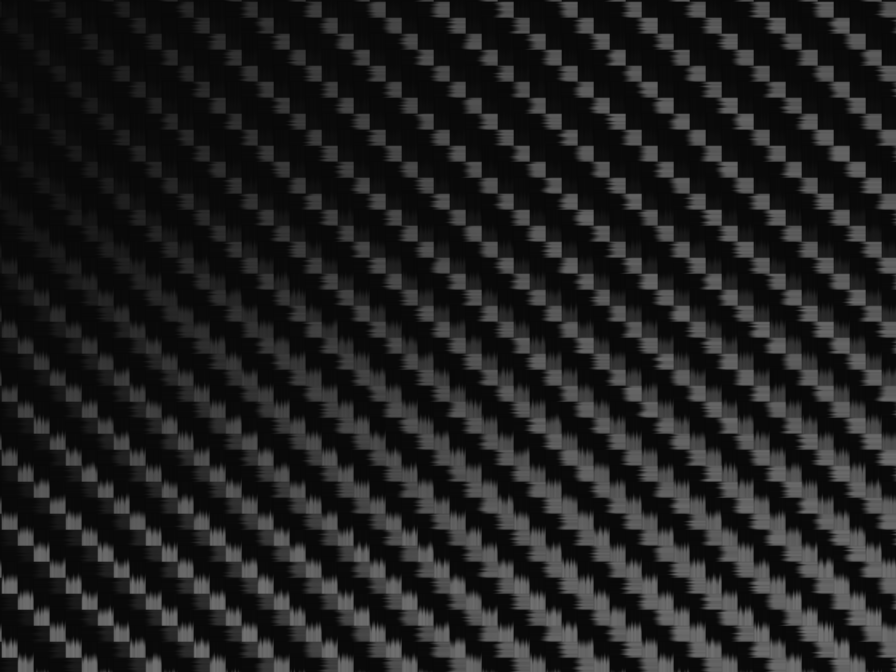
Give the GLSL for this texture, as a WebGL 2 fragment shader.

```glsl
#version 300 es
precision highp float;
// Carbon fibre: a 2/2 twill of black tows, lit from the lower right.
uniform vec2 u_resolution;
out vec4 fragColor;

float hash(vec2 p) {
  vec3 q = fract(p.xyx * vec3(0.1031, 0.1030, 0.0973));
  q += dot(q, q.yzx + 33.33);
  return fract((q.x + q.y) * q.z);
}

// Smooth random streaks across one tow, different for every float.
float fibres(float across, float seed) {
  float x = across * 10.0;
  float i = floor(x);
  return mix(hash(vec2(i, seed)), hash(vec2(i + 1.0, seed)), smoothstep(0.0, 1.0, x - i));
}

// Sheen rising along a float, with a ragged start.
float sheen(float along, float start, float streak) {
  return smoothstep(start, start + 0.36, along + 0.16 * (streak - 0.5));
}

// uv runs from 0 to 1, rightwards and downwards.
float weave(vec2 uv, float aspect) {
  vec2 p = uv * vec2(42.0 * aspect, 42.0) - 0.1;
  vec2 cell = floor(p);
  vec2 f = p - cell;
  float phase = mod(cell.x - cell.y, 4.0);
  float peak, along, across, start, seed;

  if (phase > 1.5) {
    // Weft: two cells wide, shining at its right end.
    along = (phase - 2.0 + f.x) * 0.5;
    across = f.y;
    start = mix(0.44, 0.28, uv.x);
    peak = 0.06 + 0.28 * smoothstep(-0.1, 0.72, uv.x) + 0.07 * uv.x * uv.y;
    seed = cell.x - phase + 71.0 * cell.y;
  } else {
    // Warp: two cells tall, shining at its lower end.
    along = (1.0 - phase + f.y) * 0.5;
    across = f.x;
    start = mix(0.48, 0.34, uv.y);
    peak = 0.05 + 0.36 * smoothstep(0.2, 0.95, uv.y);
    seed = cell.y + phase + 53.0 * cell.x + 400.0;
  }

  float streak = fibres(across, seed);
  float glow = sheen(along, start, streak);
  float light = mix(0.036, peak, glow) * (0.93 + 0.14 * streak);
  light *= 0.96 + 0.08 * hash(vec2(seed, 9.0));

  // Shadowed seams, and a faint lit rim on the top of each weft float.
  float seam = min(across, 1.0 - across);
  light *= mix(0.82, 1.0, smoothstep(0.0, 0.1, seam));
  if (phase > 1.5) light += 0.025 * uv.y * (1.0 - smoothstep(0.0, 0.12, across));
  return light;
}

void main() {
  // Average a 3 by 3 grid of samples to smooth the edges.
  float light = 0.0;
  for (int i = 0; i < 9; i++) {
    vec2 offset = (vec2(i % 3, i / 3) - 1.0) / 3.0;
    vec2 uv = (gl_FragCoord.xy + offset) / u_resolution;
    light += weave(vec2(uv.x, 1.0 - uv.y), u_resolution.x / u_resolution.y);
  }
  fragColor = vec4(vec3(light / 9.0), 1.0);
}
```
